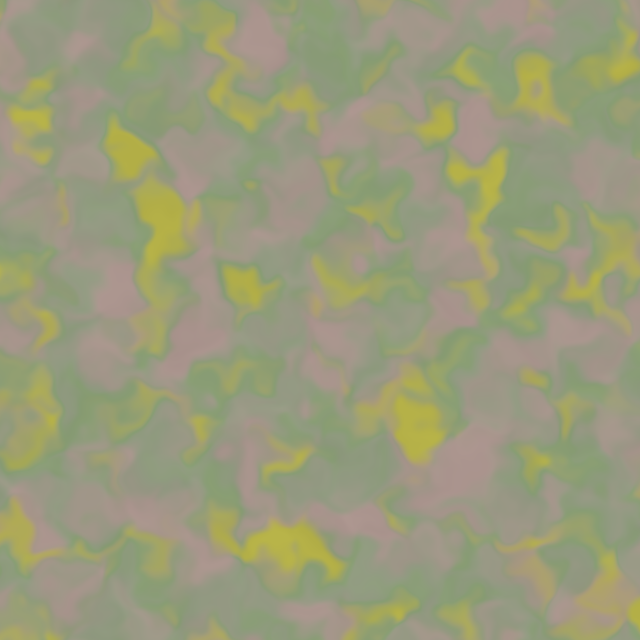
Write a Shadertoy shader that draws this texture.

```glsl
// Soft mottled pastel: yellow patches with green fringes on a grey and pink ground.
// Two domain-warped gradient noise fields choose the hue, while brightness stays
// nearly even, so the patches differ mainly in colour.

#define PATCH_SCALE 9.6
#define WARP_SCALE 1.4
#define WARP_AMOUNT 0.5
#define DETAIL 0.5
#define FRINGE_LEVEL 0.10
#define FRINGE_WIDTH 0.13
#define FRINGE_STRENGTH 0.42
#define LEAF_STRENGTH 0.35
#define SHADE_AMOUNT 0.035

const vec3 GREY   = vec3(0.568, 0.602, 0.505);
const vec3 PINK   = vec3(0.668, 0.582, 0.556);
const vec3 GREEN  = vec3(0.485, 0.630, 0.385);
const vec3 YELLOW = vec3(0.708, 0.692, 0.280);

// Integer hash giving a unit gradient for a lattice cell
vec2 cellGradient(ivec2 cell) {
    uvec2 h = uvec2(cell) * 1664525u + 1013904223u;
    h.x += h.y * 1664525u;
    h.y += h.x * 1664525u;
    h ^= h >> 16u;
    h.x += h.y * 1664525u;
    h.y += h.x * 1664525u;
    h ^= h >> 16u;
    float angle = float(h.x & 65535u) / 65536.0 * 6.28319;
    return vec2(cos(angle), sin(angle));
}

float gradientNoise(vec2 p) {
    vec2 base = floor(p);
    ivec2 cell = ivec2(base);
    vec2 f = p - base;
    vec2 w = f * f * f * (f * (f * 6.0 - 15.0) + 10.0);
    float a = dot(cellGradient(cell), f);
    float b = dot(cellGradient(cell + ivec2(1, 0)), f - vec2(1.0, 0.0));
    float c = dot(cellGradient(cell + ivec2(0, 1)), f - vec2(0.0, 1.0));
    float d = dot(cellGradient(cell + ivec2(1, 1)), f - vec2(1.0));
    return mix(mix(a, b, w.x), mix(c, d, w.x), w.y);
}

// Two turned octaves, so that the lattice does not show
float mottle(vec2 p) {
    vec2 turned = mat2(0.8, 0.6, -0.6, 0.8) * p * 2.1 + 17.3;
    return gradientNoise(p) + DETAIL * gradientNoise(turned);
}

// Folds the plane to give patches ragged, partly creased outlines
vec2 warp(vec2 p) {
    vec2 q = p * WARP_SCALE;
    return p + WARP_AMOUNT * vec2(mottle(q + 31.7), mottle(q + vec2(73.1, 58.4)));
}

void mainImage(out vec4 fragColor, in vec2 fragCoord) {
    vec2 p = fragCoord / iResolution.y * PATCH_SCALE;
    vec2 q = warp(p);

    // Hue fields
    float warmth = mottle(q + 5.2);
    float blush = mottle(q + vec2(141.6, 92.8)) - 0.25 * warmth;
    float pink = smoothstep(-0.24, 0.50, blush);
    float yellow = smoothstep(0.05, 0.60, warmth);
    float offset = (warmth - FRINGE_LEVEL) / FRINGE_WIDTH;
    float fringe = exp(-offset * offset) * (1.0 - 0.8 * pink);
    float leaf = LEAF_STRENGTH * smoothstep(0.12, 0.55, -blush);

    // Ground, green fringe, then yellow patches
    vec3 color = mix(GREY, PINK, pink);
    color = mix(color, GREEN, max(FRINGE_STRENGTH * fringe, leaf));
    color = mix(color, YELLOW, yellow);

    // Faint cloudy shading
    color *= 1.0 + SHADE_AMOUNT * mottle(q * 1.6 + 211.9);
    fragColor = vec4(color, 1.0);
}
```
